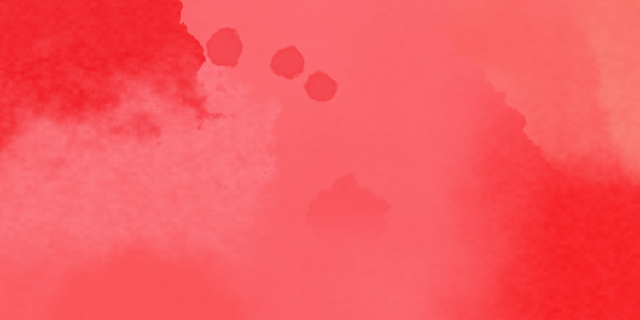
This texture is drawn by a WebGL 1 fragment shader. Its source:

```glsl
precision highp float;
// Red watercolour paper: a granulated scarlet wash at the left, a pink bloom,
// coral layers with torn diagonal edges at the right, and a few round blots.
// Each layer is a soft mask, its outline bent by fractal noise.
uniform vec2 u_resolution;

float hash(vec2 p) {
  return fract(sin(dot(p, vec2(127.1, 311.7))) * 43758.5453);
}

float noise(vec2 p) {
  vec2 i = floor(p), f = fract(p);
  f = f * f * (3.0 - 2.0 * f);
  return mix(mix(hash(i), hash(i + vec2(1, 0)), f.x),
             mix(hash(i + vec2(0, 1)), hash(i + vec2(1, 1)), f.x), f.y);
}

// Fractal noise centred on zero, about -0.35 to 0.35
float fbm(vec2 p) {
  float sum = 0.0, amp = 0.5;
  for (int i = 0; i < 6; i++) {
    sum += amp * (noise(p) - 0.5);
    p = mat2(0.8, 0.6, -0.6, 0.8) * p * 2.03 + 7.3;
    amp *= 0.52;
  }
  return sum;
}

// 1 inside (d < 0), 0 outside, with a blur of half-width w
float inside(float d, float w) {
  return 1.0 - smoothstep(-w, w, d);
}

void main() {
  vec2 p = gl_FragCoord.xy / u_resolution.y;
  p.x *= 2.0 * u_resolution.y / u_resolution.x;
  float x = p.x, y = p.y;
  float edge = 1.2 / u_resolution.y;

  float cloud = fbm(p * 2.5 + 3.0);
  float bloom = fbm(p * 7.0 + 19.0);
  float torn = fbm(p * 22.0 + 41.0);
  float grain = fbm(p * vec2(55.0, 70.0) + 5.0);

  // Smooth middle ground
  vec3 col = mix(vec3(0.98, 0.37, 0.395), vec3(0.985, 0.42, 0.445),
                 clamp(0.5 + 1.2 * cloud + 0.4 * (y - 0.5), 0.0, 1.0));

  // Pink bloom, crisp on its right side, fading into the lower left
  float pinkSide = x - 0.86 - 0.10 * bloom - 0.07 * torn;
  float pinkTop = y - 0.83 + 0.75 * max(x - 0.63, 0.0) - 0.12 * torn;
  float pink = inside(pinkSide, 0.012 + 0.08 * smoothstep(0.5, 0.25, y) * step(y, 0.5))
             * inside(pinkTop, 0.03)
             * smoothstep(0.08, 0.42, y + 0.25 * bloom);
  col = mix(col, vec3(0.985, 0.46, 0.50), pink * clamp(0.75 + 0.8 * torn, 0.0, 1.0));

  // Warm stain along the lower left
  float stain = length((p - vec2(0.40, 0.0)) * vec2(0.85, 1.1)) - 0.27;
  col = mix(col, vec3(0.98, 0.325, 0.335), 0.85 * inside(stain + 0.25 * bloom, 0.10));

  // Scarlet wash: sharp right border, granulated lower fade
  float border = x - 0.63 + 0.55 * max(y - 0.84, 0.0) - 0.10 * torn - 0.05 * bloom;
  float fade = y - 0.53 - 0.24 * x + 0.45 * bloom + 0.22 * torn;
  float scarlet = smoothstep(-0.16, 0.24, fade)
                * inside(border, edge + 0.07 * (1.0 - smoothstep(0.62, 0.78, y)));
  col = mix(col, vec3(0.95, 0.14, 0.17), scarlet * (0.94 + 0.3 * min(bloom, 0.0)));

  // Loose red granules below the wash border
  float granules = smoothstep(0.12, 0.30, torn + 0.4 * bloom)
                 * inside(length((p - vec2(0.64, 0.59)) * vec2(1.0, 0.9)) - 0.13, 0.12);
  col = mix(col, vec3(0.96, 0.22, 0.26), 0.75 * granules);

  // Deep red pool at the lower right
  float pool = smoothstep(1.28, 1.78, x + 0.25 * cloud + 0.12 * bloom)
             * inside(y - 0.62 - 0.4 * cloud, 0.36);
  col = mix(col, vec3(0.97, 0.145, 0.165), pool);

  // Two coral layers over the pool, each with a torn diagonal edge
  for (int i = 0; i < 2; i++) {
    float k = float(i);
    float slant = mix(0.83, 0.28, k) * max(0.90 - y, 0.0);
    float left = mix(1.39, 1.83, k) + slant - x + 0.09 * torn + 0.05 * bloom;
    float layer = inside(left, mix(edge * 1.5, 0.02, k) + 0.05 * smoothstep(0.80, 0.97, y))
                * smoothstep(0.41, 0.57, y + 0.12 * bloom + 0.06 * torn);
    vec3 coral = mix(vec3(0.98, 0.41, 0.40), vec3(0.975, 0.475, 0.435), k);
    col = mix(col, coral + 0.08 * bloom * vec3(0, 1, 1), 0.9 * layer);
  }

  // Three small scalloped blots in a falling arc, with darker rims
  for (int i = 0; i < 3; i++) {
    float k = float(i);
    vec2 centre = vec2(0.70 + k * (0.257 - 0.0525 * k), 0.845 - 0.02 * k * (1.0 + k));
    float d = length(p - centre) - 0.054 + 0.045 * torn + 0.03 * bloom;
    float rim = exp(-abs(d + 0.005) * 180.0);
    col = mix(col, vec3(0.955, 0.255, 0.29), (0.78 + 0.2 * rim) * inside(d, edge * 1.5));
  }

  // Large faint blot, dissolving downwards
  float big = length((p - vec2(1.09, 0.32)) * vec2(1.0, 1.05)) - 0.125 + 0.07 * torn;
  col = mix(col, vec3(0.975, 0.305, 0.335),
            0.65 * inside(big, 0.008) * smoothstep(0.20, 0.40, y));

  // Paper tooth, strongest in the heavy pigment, and sparse specks
  float tooth = 0.025 + 0.07 * max(pool, scarlet) + 0.06 * pink;
  col += grain * tooth * vec3(0.25, 1.0, 1.0);
  float speck = smoothstep(0.31, 0.36, grain) * pink;
  col = mix(col, vec3(0.88, 0.30, 0.33), 0.5 * speck);

  gl_FragColor = vec4(clamp(col, 0.0, 1.0), 1.0);
}
```
